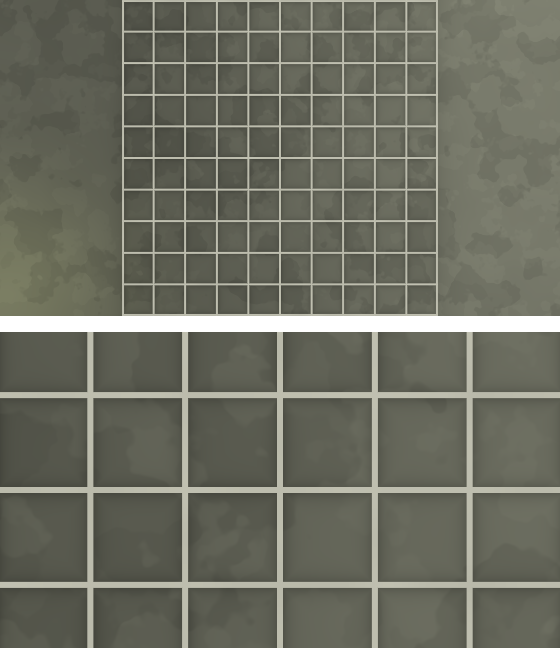
Top: the whole. Bottom: its middle third, enlarged.
This pattern is drawn by a Shadertoy shader. Its source:

```glsl
// A square 10 x 10 grid of bevelled stone tiles with pale joints, centred on a mottled wall.
// Joints come from the distance to the nearest grid line; the stone is thresholded
// value noise over a broad light gradient with a soft olive glow at the lower left.

#define TILES 10.0
#define JOINT_HALF 0.032
#define BORDER_INSET 0.036
#define BEVEL_WIDTH 0.075
#define BEVEL_DARK 0.20
#define TILE_SHADE 0.945
#define TILE_VARIATION 0.025
#define MOTTLE_SCALE 13.0
#define MOTTLE_DEPTH 0.075
#define JOINT_COLOR vec3(0.74, 0.74, 0.68)
#define STONE_TINT vec3(1.0, 1.015, 0.89)
#define GLOW_COLOR vec3(0.105, 0.110, 0.055)

float hash(vec2 p) {
    return fract(sin(dot(p, vec2(127.1, 311.7))) * 43758.5453);
}

float noise(vec2 p) {
    vec2 i = floor(p), f = fract(p);
    f = f * f * (3.0 - 2.0 * f);
    return mix(mix(hash(i), hash(i + vec2(1, 0)), f.x),
               mix(hash(i + vec2(0, 1)), hash(i + vec2(1, 1)), f.x), f.y);
}

float fbm(vec2 p) {
    float sum = 0.0, amp = 0.5;
    for (int i = 0; i < 4; i++) {
        sum += amp * noise(p);
        p = mat2(1.6, 1.2, -1.2, 1.6) * p + 7.3;
        amp *= 0.5;
    }
    return sum / 0.9375;
}

// Ragged patches in two tones over a faint cloudy variation
float mottle(vec2 p) {
    float dark = smoothstep(0.53, 0.58, fbm(p * MOTTLE_SCALE));
    float pale = smoothstep(0.54, 0.60, fbm(p * MOTTLE_SCALE * 1.3 + 31.7));
    float cloud = fbm(p * 5.0 + 11.0) - 0.5;
    return 1.0 + MOTTLE_DEPTH * (0.25 - dark + 0.45 * pale + 0.8 * cloud);
}

// Light rising to the right, fading downward there, plus the corner glow
vec3 wallLight(vec2 p, float aspect) {
    float u = p.x / aspect;
    float level = mix(0.352, 0.482, smoothstep(0.15, 0.92, u));
    level -= 0.04 * u * (1.0 - p.y);
    vec2 g = (p - vec2(0.02, 0.08)) / vec2(0.36, 0.34);
    return level * STONE_TINT + GLOW_COLOR * exp(-dot(g, g));
}

void mainImage(out vec4 fragColor, in vec2 fragCoord) {
    float aspect = iResolution.x / iResolution.y;
    vec2 p = fragCoord / iResolution.y;
    vec2 q = (p - vec2(0.5 * aspect - 0.5, 0.0)) * TILES;
    float pixel = TILES / iResolution.y;

    vec3 color = wallLight(p, aspect) * mottle(p);

    // Square panel and the soft shadow beside it
    float edge = abs(q.x - 0.5 * TILES) - 0.5 * TILES;
    float panel = 1.0 - smoothstep(-0.5 * pixel, 0.5 * pixel, edge);
    float shadow = 1.0 - 0.08 * exp(-max(edge, 0.0) / 0.3);

    // Distance to the nearest joint, with the outer joints kept inside the panel
    vec2 joint = clamp(round(q), BORDER_INSET, TILES - BORDER_INSET);
    vec2 offset = q - joint;
    float d = min(abs(offset.x), abs(offset.y));

    // Tile tone and bevel, a little deeper below and right of each joint
    float tone = TILE_SHADE + TILE_VARIATION * (hash(floor(q)) - 0.5);
    vec2 rim = exp(-max(abs(offset) - JOINT_HALF, 0.0) / BEVEL_WIDTH);
    rim *= vec2(offset.x > 0.0 ? 1.0 : 0.8, offset.y < 0.0 ? 1.0 : 0.8);
    float bevel = 1.0 - BEVEL_DARK * max(rim.x, rim.y);
    color *= mix(shadow, tone * bevel, panel);

    // Pale joints
    float line = 1.0 - smoothstep(-0.5 * pixel, 0.5 * pixel, d - JOINT_HALF);
    vec3 jointColor = JOINT_COLOR * (0.98 + 0.04 * noise(p * 20.0));
    color = mix(color, jointColor, line * panel);

    fragColor = vec4(color, 1.0);
}
```
